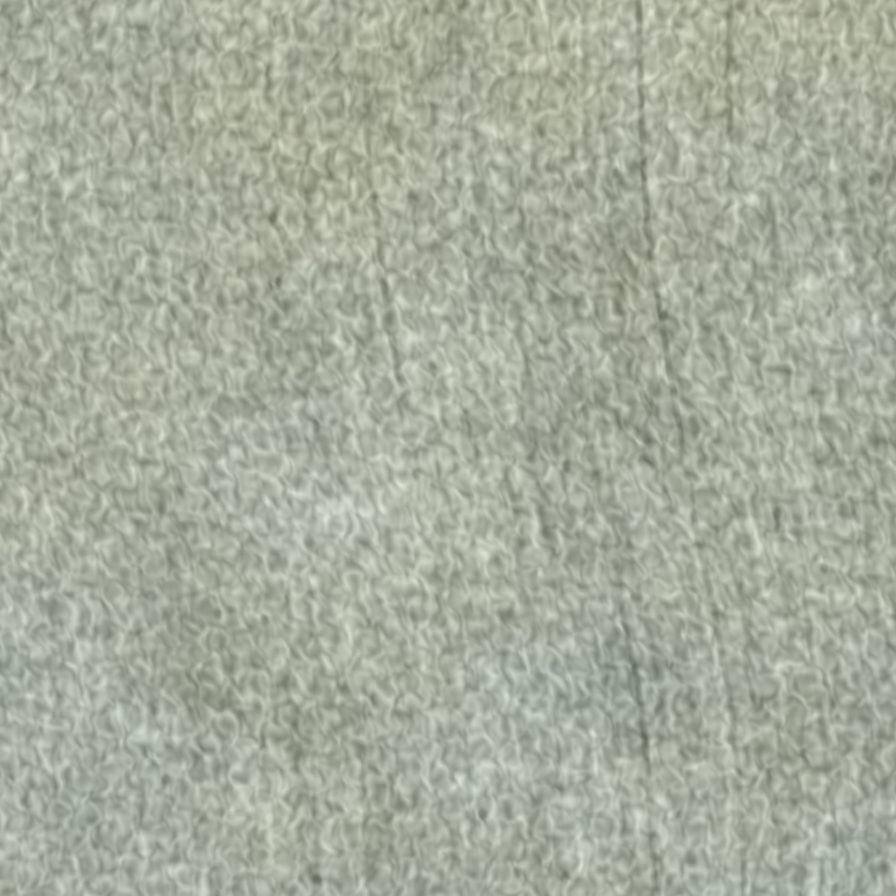
This texture is drawn by a Shadertoy shader. Its source:

```glsl
float hash(vec2 p) {
    vec3 q = fract(p.xyx * vec3(0.1031, 0.1030, 0.0973));
    q += dot(q, q.yzx + 33.33);
    return fract((q.x + q.y) * q.z);
}

// Gradient noise with unit gradients
float corner(vec2 cell, vec2 offset) {
    float angle = 6.2832 * hash(cell);
    return dot(vec2(cos(angle), sin(angle)), offset);
}

float noise(vec2 p) {
    vec2 i = floor(p), f = fract(p);
    vec2 w = f * f * f * (f * (f * 6.0 - 15.0) + 10.0);
    vec2 e = vec2(1.0, 0.0);
    float low = mix(corner(i, f), corner(i + e, f - e), w.x);
    float high = mix(corner(i + e.yx, f - e.yx), corner(i + 1.0, f - 1.0), w.x);
    return mix(low, high, w.y);
}

// Curled, slightly upright grain
float grain(vec2 p) {
    vec2 curl = vec2(noise(p * 48.0 + 7.3), noise(p * 48.0 + 91.7));
    p += 0.007 * curl;
    float coarse = noise(p * vec2(78.0, 52.0) + 13.1);
    float fine = noise(p * vec2(125.0, 88.0) + 57.9);
    return 0.16 * coarse + 0.16 * fine;
}

// Long broken scratches with a pale ridge on one side
float grooves(vec2 p) {
    float shade = 0.0;
    float depth = 1.0 - p.y;
    for (int i = 0; i < 6; i++) {
        float id = float(i);
        float center = 0.41 + 0.101 * id + 0.006 * noise(vec2(id * 5.37 + 0.4, p.y * 7.0));
        if (i == 2) center -= 0.035 * smoothstep(0.0, 0.3, depth) * (1.0 - smoothstep(0.33, 0.41, depth));
        float d = p.x - center;
        float broken = smoothstep(-0.3, 0.25, noise(vec2(id * 7.31 + 0.5, p.y * 6.0)));
        float strength = i == 3 ? 0.6 + 0.4 * broken : (i == 2 ? 0.85 : 0.55) * broken;
        float cut = 1.0 - smoothstep(0.001, 0.006, abs(d));
        float ridge = 1.0 - smoothstep(0.0, 0.007, abs(d - 0.01));
        shade += strength * (0.03 * ridge - 0.11 * cut);
    }
    return shade;
}

// Sparse small pits and pale specks
float pits(vec2 p) {
    vec2 cell = floor(p * 18.0);
    vec2 center = 0.3 + 0.4 * vec2(hash(cell + 3.0), hash(cell + 19.0));
    vec2 d = (fract(p * 18.0) - center) * vec2(1.2, 0.85);
    float spot = 1.0 - smoothstep(0.03, 0.15, length(d));
    float kind = hash(cell + 41.0);
    return spot * (0.08 * step(0.95, kind) - 0.13 * step(kind, 0.06));
}

void mainImage(out vec4 fragColor, in vec2 fragCoord) {
    vec2 uv = fragCoord / iResolution.xy;

    // Brushing direction: upright at the top, leaning right further down
    vec2 brushed = uv;
    brushed.x -= 0.118 * smoothstep(0.1, 1.0, 1.0 - uv.y);

    // Vertical brush streaks, stronger towards the right
    float streaks = 0.07 * noise(brushed * vec2(46.0, 3.5) + 5.2)
                  + 0.06 * noise(brushed * vec2(85.0, 7.0) + 31.6);
    streaks *= mix(0.35, 1.0, smoothstep(0.05, 0.55, uv.x));

    // Broad stains and mottling
    float stains = 0.07 * noise(uv * 4.0 + 2.7) + 0.05 * noise(uv * 10.0 + 23.4)
                 + 0.06 * noise(uv * 24.0 + 71.2);

    float light = grain(brushed) + streaks + stains + grooves(brushed) + pits(uv);

    // Warm tint above, cool tint below
    float warmth = 1.1 * (uv.y - 0.5) + 0.8 * noise(uv * 3.5 + 40.3) + 0.5 * noise(uv * 11.0 + 8.8);
    vec3 color = vec3(0.656, 0.682, 0.619) + light;
    color += warmth * vec3(0.012, 0.001, -0.026);
    fragColor = vec4(color, 1.0);
}
```
